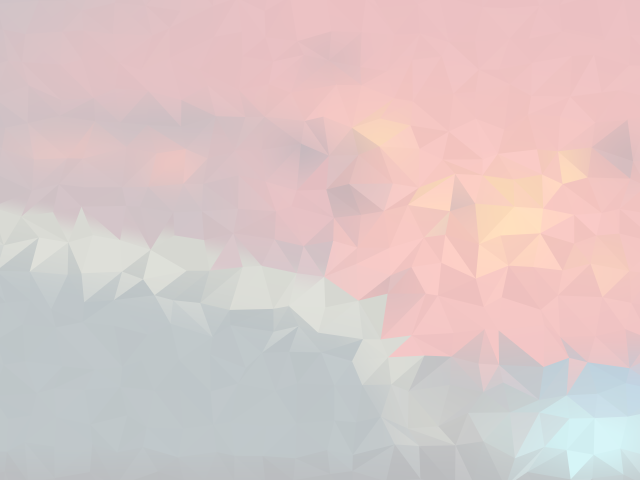
This background is drawn by a Shadertoy shader. Its source:

```glsl
#define CELL 0.062
#define JITTER 0.62
#define SCATTER 0.075
#define TONE 0.05
#define MAUVE vec3(0.80, 0.765, 0.78)
#define PINK vec3(0.92, 0.755, 0.765)
#define PEACH vec3(0.98, 0.785, 0.76)
#define GOLD vec3(1.0, 0.88, 0.72)
#define SHADE vec3(0.75, 0.71, 0.73)
#define CREAM vec3(0.855, 0.86, 0.835)
#define SLATE vec3(0.75, 0.78, 0.79)
#define ICE vec3(0.83, 0.95, 0.96)

vec2 hash2(vec2 p) {
    vec3 q = fract(vec3(p.xyx) * vec3(0.1031, 0.1030, 0.0973));
    q += dot(q, q.yzx + 33.33);
    return fract((q.xx + q.yz) * q.zy);
}

// Soft elliptical falloff, one at its centre
float blob(vec2 p, vec2 centre, vec2 radius) {
    vec2 q = (p - centre) / radius;
    return exp(-dot(q, q));
}

// Height of the pale ridge, levelling into the right horizon
float ridgeTop(float x) {
    return max(0.575 - 0.22 * x - 1.1 * max(x - 0.72, 0.0), 0.25);
}

vec3 skyColor(vec2 p) {
    vec3 c = mix(MAUVE, PINK, smoothstep(-0.15, 0.7, p.x));
    c = mix(c, PINK, 0.55 * blob(p, vec2(0.25, 0.86), vec2(0.3, 0.1)));

    // Grey cloud banks on the left
    c = mix(c, MAUVE - 0.02, 0.8 * blob(p, vec2(0.36, 0.74), vec2(0.28, 0.04)));
    c = mix(c, MAUVE, 0.9 * blob(p, vec2(0.38, 0.57), vec2(0.22, 0.13)));
    c = mix(c, MAUVE + 0.015, 0.9 * blob(p, vec2(0.58, 0.44), vec2(0.17, 0.07)));
    c = mix(c, PINK, 0.6 * blob(p, vec2(0.60, 0.57), vec2(0.10, 0.08)));
    c = mix(c, PEACH, 0.65 * blob(p, vec2(0.36, 0.65), vec2(0.06, 0.045)));
    c = mix(c, PEACH, 0.45 * blob(p, vec2(0.14, 0.69), vec2(0.13, 0.04)));

    // Warm mass with a firmer left flank
    float flank = smoothstep(0.68, 0.74, p.x + 0.25 * max(p.y - 0.6, 0.0));
    c = mix(c, PEACH, flank * 0.9 * blob(p, vec2(1.02, 0.56), vec2(0.46, 0.28)));
    c = mix(c, PEACH, 0.5 * blob(p, vec2(0.72, 0.78), vec2(0.2, 0.06)));

    // Sunlit gaps
    c = mix(c, GOLD, 0.9 * blob(p, vec2(1.06, 0.55), vec2(0.075, 0.08)));
    c = mix(c, GOLD, 0.9 * blob(p, vec2(0.885, 0.585), vec2(0.05, 0.035)));
    c = mix(c, GOLD, 0.7 * blob(p, vec2(0.79, 0.71), vec2(0.065, 0.05)));
    c = mix(c, GOLD, 0.7 * blob(p, vec2(1.19, 0.65), vec2(0.035, 0.035)));
    c = mix(c, GOLD, 0.35 * blob(p, vec2(1.26, 0.44), vec2(0.07, 0.04)));

    // Shadowed folds
    c = mix(c, SHADE, 0.9 * blob(p, vec2(0.625, 0.69), vec2(0.06, 0.035)));
    c = mix(c, SHADE, 0.6 * blob(p, vec2(0.73, 0.66), vec2(0.045, 0.05)));
    c = mix(c, SHADE, 0.35 * blob(p, vec2(0.69, 0.87), vec2(0.06, 0.05)));
    c = mix(c, SHADE, 0.75 * blob(p, vec2(0.94, 0.56), vec2(0.055, 0.03)));
    c = mix(c, SHADE, 0.65 * blob(p, vec2(0.73, 0.57), vec2(0.05, 0.035)));
    c = mix(c, SHADE, 0.6 * blob(p, vec2(1.30, 0.67), vec2(0.06, 0.05)));
    return mix(c, SHADE, 0.5 * blob(p, vec2(0.82, 0.40), vec2(0.04, 0.05)));
}

vec3 landColor(vec2 p, float depth) {
    float right = smoothstep(0.72, 0.98, p.x);
    vec3 c = mix(SLATE, vec3(0.78, 0.775, 0.78), right);
    c = mix(c, vec3(0.735, 0.74, 0.75), 0.8 * smoothstep(0.07, 0.0, p.y));
    float crest = 1.0 - smoothstep(0.05, 0.17, depth);
    c = mix(c, CREAM, crest * (1.0 - smoothstep(0.8, 0.92, p.x)));

    // Blue haze and bright ice at lower right
    c = mix(c, vec3(0.73, 0.82, 0.89), 0.9 * blob(p, vec2(1.34, 0.21), vec2(0.22, 0.09)));
    c = mix(c, CREAM, 0.75 * blob(p, vec2(0.89, 0.11), vec2(0.06, 0.05)));
    c = mix(c, CREAM, 0.6 * blob(p, vec2(1.04, 0.08), vec2(0.05, 0.06)));
    return mix(c, ICE, min(1.0, 1.3 * blob(p, vec2(1.23, 0.085), vec2(0.15, 0.085))));
}

vec3 sceneColor(vec2 p) {
    float depth = ridgeTop(p.x) - p.y;
    float softness = mix(0.012, 0.045, smoothstep(0.8, 1.0, p.x));
    return mix(skyColor(p), landColor(p, depth), smoothstep(-softness, softness, depth));
}

// How strongly the facets break up the smooth colour
float roughness(vec2 p) {
    float r = blob(p, vec2(0.98, 0.54), vec2(0.36, 0.22));
    r += 0.6 * blob(p, vec2(p.x, ridgeTop(p.x) - 0.07), vec2(1.0, 0.09));
    r += 0.6 * blob(p, vec2(1.0, 0.1), vec2(0.25, 0.15));
    return clamp(0.2 + r, 0.0, 1.0);
}

vec2 corner(vec2 id) {
    return (id + (hash2(id + 17.0) - 0.5) * JITTER) * CELL;
}

float edgeDistance(vec2 p, vec2 a, vec2 b) {
    vec2 e = b - a, q = p - a;
    return (e.x * q.y - e.y * q.x) / length(e);
}

// Adds one facet, weighted by its antialiased coverage
void addFacet(inout vec4 sum, vec2 p, vec2 a, vec2 b, vec2 c, vec2 seed) {
    float inside = min(edgeDistance(p, a, b), min(edgeDistance(p, b, c), edgeDistance(p, c, a)));
    float cover = clamp(inside * iResolution.y + 0.5, 0.0, 1.0);
    if (cover <= 0.0) return;
    vec2 centre = (a + b + c) / 3.0, rnd = hash2(seed) - 0.5;
    float rough = roughness(centre);
    vec2 at = mix(p, centre, 0.35 + 0.4 * rough) + rnd * SCATTER * rough;
    sum += vec4(sceneColor(at) + rnd.y * TONE * rough, 1.0) * cover;
}

void mainImage(out vec4 fragColor, in vec2 fragCoord) {
    vec2 p = fragCoord / iResolution.xy * vec2(4.0 / 3.0, 1.0);
    vec2 home = floor(p / CELL);
    vec4 sum = vec4(sceneColor(p), 1.0) * 0.001;
    for (int j = -1; j <= 1; j++)
    for (int i = -1; i <= 1; i++) {
        vec2 id = home + vec2(i, j);
        vec2 a = corner(id), b = corner(id + vec2(1, 0));
        vec2 c = corner(id + 1.0), d = corner(id + vec2(0, 1));
        bool rising = hash2(id + 71.0).x < 0.5;
        addFacet(sum, p, a, b, rising ? c : d, id + 131.0);
        addFacet(sum, p, rising ? a : b, c, d, id + 211.0);
    }
    fragColor = vec4(clamp(sum.rgb / sum.a, 0.0, 1.0), 1.0);
}
```
